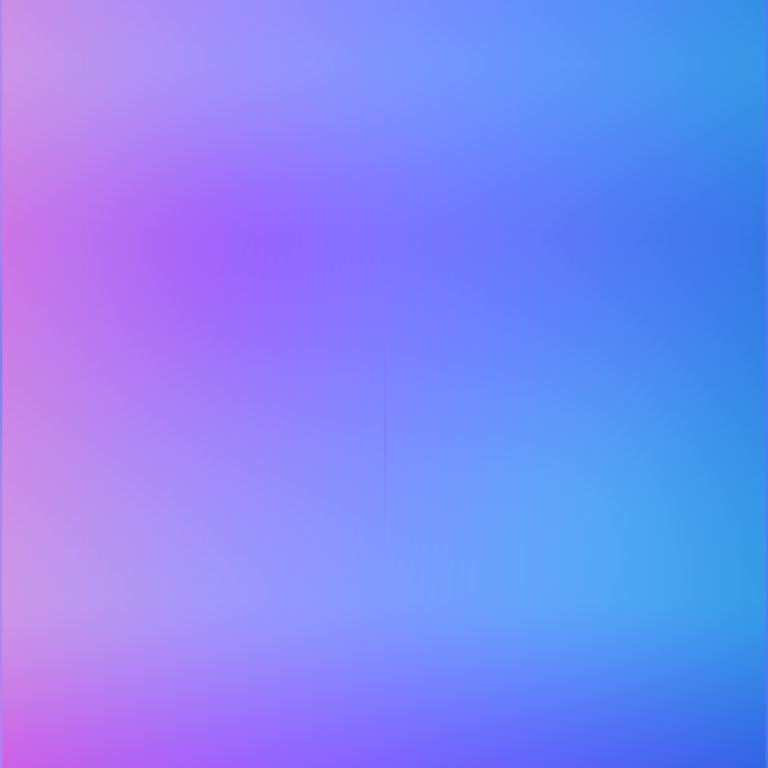
Write a Shadertoy shader that draws this background.

```glsl
// A soft mesh gradient from pink through violet to blue and cyan.
// Red and blue follow the width, green follows height bands and two broad
// glows; thin rims and a faint central seam complete the surface.

#define PINK_RED 0.80
#define BLUE_RED 0.20
#define SIDE_BLUE 0.90
#define MIDDLE_BLUE 0.10
#define VIOLET_DEPTH 0.07
#define CYAN_GAIN 0.075
#define BAND_SOFTNESS 0.6
#define RIM_WIDTH 0.0030
#define SEAM_X 0.5015
#define SEAM_WIDTH 0.0014

// Elliptical bell with its peak of one at the centre
float glow(vec2 p, vec2 centre, vec2 radius) {
    vec2 d = (p - centre) / radius;
    return exp(-dot(d, d));
}

// Ramp between two heights, partly linear so that a soft crease remains
float ramp(float low, float high, float y) {
    float t = clamp((y - low) / (high - low), 0.0, 1.0);
    return mix(t, t * t * (3.0 - 2.0 * t), BAND_SOFTNESS);
}

// Green level of the horizontal bands, from the bottom up
float bandGreen(float y) {
    float green = 0.37;
    green += 0.225 * ramp(-0.03, 0.22, y);
    green -= 0.130 * ramp(0.22, 0.69, y);
    green += 0.120 * ramp(0.69, 0.915, y);
    green -= 0.025 * ramp(0.915, 1.0, y);
    return green;
}

vec3 meshColour(vec2 p) {
    float red = mix(PINK_RED, BLUE_RED, p.x);
    float blue = SIDE_BLUE + MIDDLE_BLUE * 4.0 * p.x * (1.0 - p.x);
    float green = bandGreen(p.y) + 0.01 * (p.x - 0.5);
    green -= VIOLET_DEPTH * glow(p, vec2(0.29, 0.66), vec2(0.17, 0.20));
    green += CYAN_GAIN * glow(p, vec2(0.76, 0.36), vec2(0.20, 0.22));
    return vec3(red, green, blue);
}

void mainImage(out vec4 fragColor, in vec2 fragCoord) {
    vec2 p = fragCoord / iResolution.xy;
    float pixel = 1.0 / iResolution.x;
    vec3 colour = meshColour(p);

    // Faint seam, fading at both ends
    float seam = 1.0 - smoothstep(0.0, SEAM_WIDTH + pixel, abs(p.x - SEAM_X));
    seam *= smoothstep(0.25, 0.38, p.y) * (1.0 - smoothstep(0.46, 0.60, p.y));
    colour -= seam * vec3(0.01, 0.035, 0.01);

    // Thin rims along the left and right sides
    float leftRim = 1.0 - smoothstep(RIM_WIDTH - pixel, RIM_WIDTH + pixel, p.x);
    float rightRim = 1.0 - smoothstep(RIM_WIDTH - pixel, RIM_WIDTH + pixel, 1.0 - p.x);
    float coolPart = exp(-pow((p.y - 0.52) / 0.13, 2.0));
    vec3 leftColour = mix(vec3(0.66, 0.52, 0.98), vec3(0.38, 0.53, 0.98), coolPart);
    vec3 rightColour = vec3(0.31, 0.48, 0.97);
    colour = mix(colour, leftColour, 0.8 * leftRim);
    colour = mix(colour, rightColour, 0.8 * rightRim);

    fragColor = vec4(clamp(colour, 0.0, 1.0), 1.0);
}
```
